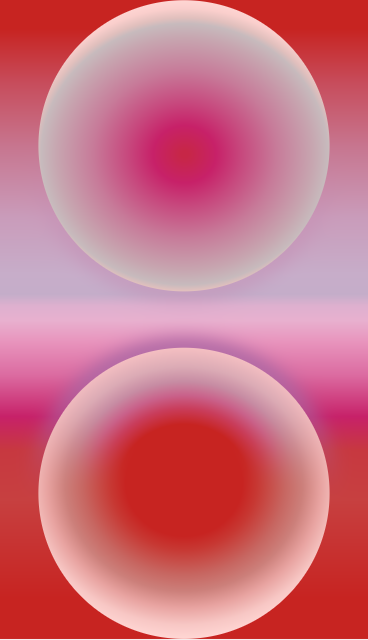
Reproduce this background procedurally as a Shadertoy shader.

```glsl
// Two softly glowing discs over a banded red, lavender and pink gradient.

#define DISC_RADIUS 0.2275
#define UPPER_CENTER vec2(0.0, 0.7722)
#define LOWER_CENTER vec2(0.0, 0.2292)
#define UPPER_FOCUS vec2(0.001, 0.759)
#define LOWER_FOCUS vec2(0.0, 0.245)
#define FOCUS_STRETCH vec2(0.91, 1.0)
#define UPPER_HALO 0.32
#define LOWER_HALO 0.72
#define HALO_WIDTH 0.023
#define MARGIN 0.0016

const vec3 RED = vec3(0.78, 0.14, 0.13);
const vec3 MAGENTA = vec3(0.78, 0.13, 0.41);
const vec3 LAVENDER = vec3(0.78, 0.68, 0.79);
const vec3 BLUSH = vec3(1.0, 0.84, 0.83);
const vec3 PAPER = vec3(0.96, 0.93, 0.93);

// Extends a gradient from its last stop to the next one.
void addStop(inout vec3 color, inout float last, float t, float at, vec3 next) {
    color = mix(color, next, clamp((t - last) / (at - last), 0.0, 1.0));
    last = at;
}

// Vertical backdrop; t runs from the top edge down.
vec3 backdrop(float t) {
    vec3 c = RED;
    float last = 0.045;
    addStop(c, last, t, 0.130, vec3(0.78, 0.30, 0.36));
    addStop(c, last, t, 0.228, vec3(0.78, 0.46, 0.56));
    addStop(c, last, t, 0.339, vec3(0.79, 0.61, 0.73));
    addStop(c, last, t, 0.430, LAVENDER);
    addStop(c, last, t, 0.460, vec3(0.77, 0.68, 0.79));
    addStop(c, last, t, 0.478, vec3(0.87, 0.69, 0.81));
    addStop(c, last, t, 0.501, vec3(0.91, 0.69, 0.81));
    addStop(c, last, t, 0.534, vec3(0.91, 0.58, 0.74));
    addStop(c, last, t, 0.586, vec3(0.86, 0.42, 0.63));
    addStop(c, last, t, 0.651, MAGENTA);
    addStop(c, last, t, 0.703, vec3(0.78, 0.22, 0.25));
    addStop(c, last, t, 0.781, vec3(0.78, 0.25, 0.25));
    addStop(c, last, t, 0.935, RED);
    return c;
}

// Magenta core fading through grey to a blush rim.
vec3 upperDisc(vec2 p) {
    float t = length((p - UPPER_FOCUS) * FOCUS_STRETCH);
    vec3 c = vec3(0.78, 0.15, 0.28);
    float last = 0.006;
    addStop(c, last, t, 0.045, MAGENTA);
    addStop(c, last, t, 0.080, vec3(0.78, 0.28, 0.49));
    addStop(c, last, t, 0.130, vec3(0.78, 0.48, 0.60));
    addStop(c, last, t, 0.182, vec3(0.78, 0.65, 0.69));
    addStop(c, last, t, 0.204, vec3(0.78, 0.73, 0.74));
    addStop(c, last, t, 0.213, vec3(0.88, 0.75, 0.74));
    addStop(c, last, t, 0.228, vec3(0.98, 0.81, 0.80));
    addStop(c, last, t, 0.241, BLUSH);
    return c;
}

// Red core with a warm fade below and a mauve fade above.
vec3 lowerDisc(vec2 p) {
    vec2 q = (p - LOWER_FOCUS) * FOCUS_STRETCH;
    float t = length(q);

    vec3 warm = RED;
    float last = 0.083;
    addStop(warm, last, t, 0.104, vec3(0.78, 0.22, 0.20));
    addStop(warm, last, t, 0.143, vec3(0.78, 0.40, 0.38));
    addStop(warm, last, t, 0.169, vec3(0.80, 0.50, 0.48));
    addStop(warm, last, t, 0.195, vec3(0.91, 0.64, 0.63));
    addStop(warm, last, t, 0.221, vec3(0.97, 0.78, 0.77));
    addStop(warm, last, t, 0.243, BLUSH);

    vec3 cool = RED;
    last = 0.092;
    addStop(cool, last, t, 0.117, vec3(0.79, 0.24, 0.36));
    addStop(cool, last, t, 0.137, vec3(0.79, 0.38, 0.54));
    addStop(cool, last, t, 0.159, vec3(0.78, 0.55, 0.64));
    addStop(cool, last, t, 0.182, vec3(0.86, 0.67, 0.71));
    addStop(cool, last, t, 0.212, vec3(0.96, 0.75, 0.76));

    return mix(warm, cool, smoothstep(-0.1, 0.8, q.y / max(t, 0.001)));
}

// Soft halo outside a disc, strongest toward one vertical side.
float halo(vec2 offset, float side) {
    float r = length(offset);
    float d = max(r - DISC_RADIUS, 0.0) / HALO_WIDTH;
    return exp(-d * d) * smoothstep(-0.1, 0.9, side * offset.y / max(r, 0.001));
}

// Smooth coverage of a disc.
float discMask(vec2 offset, float pixel) {
    return clamp(0.5 - (length(offset) - DISC_RADIUS) / pixel, 0.0, 1.0);
}

void mainImage(out vec4 fragColor, in vec2 fragCoord) {
    float pixel = 1.0 / iResolution.y;
    vec2 p = (fragCoord - vec2(0.5 * iResolution.x, 0.0)) * pixel;
    vec2 upper = p - UPPER_CENTER;
    vec2 lower = p - LOWER_CENTER;

    // Backdrop and halos
    vec3 color = backdrop(1.0 - p.y);
    color = mix(color, vec3(0.76, 0.50, 0.67), UPPER_HALO * halo(upper, -1.0));
    color = mix(color, vec3(0.66, 0.40, 0.64), LOWER_HALO * halo(lower, 1.0));

    // Pale margin along the bottom, then the discs
    color = mix(PAPER, color, clamp((p.y - MARGIN) / pixel + 0.5, 0.0, 1.0));
    color = mix(color, upperDisc(p), discMask(upper, pixel));
    color = mix(color, lowerDisc(p), discMask(lower, pixel));
    fragColor = vec4(color, 1.0);
}
```
